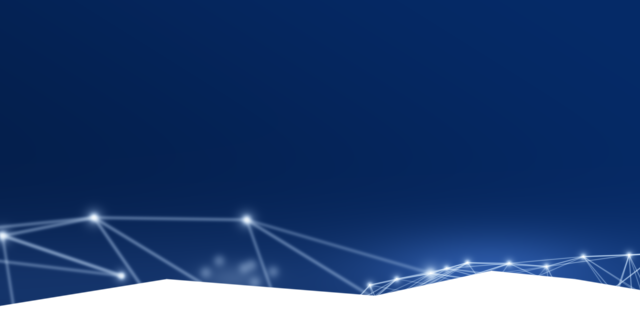
Reproduce this background procedurally as a Shadertoy shader.

```glsl
// A deep blue backdrop with a glowing network above a white, folded ridge.
// Soft segments and round glows form a wide, blurred web on the left;
// a loop with hashed end points weaves the finer, denser mesh on the right.

const vec3 WHITE = vec3(1.0);
const vec3 NAVY = vec3(0.015, 0.115, 0.285);
const vec3 ROYAL = vec3(0.020, 0.165, 0.405);
const vec3 HAZE = vec3(0.17, 0.23, 0.34);
const vec3 LIGHT = vec3(0.66, 0.76, 0.94);

// Wide web: the first four points carry visible nodes.
const vec2 WEB[12] = vec2[12](
    vec2(0.294, 0.320), vec2(0.771, 0.313), vec2(0.008, 0.263),
    vec2(0.380, 0.138), vec2(1.346, 0.146), vec2(-0.05, 0.285),
    vec2(-0.05, 0.190), vec2(0.042, 0.044), vec2(0.443, 0.105),
    vec2(0.625, 0.118), vec2(0.850, 0.090), vec2(1.150, 0.080));
const ivec2 LINKS[12] = ivec2[12](
    ivec2(5, 0), ivec2(0, 1), ivec2(2, 0), ivec2(2, 3),
    ivec2(5, 3), ivec2(6, 3), ivec2(2, 7), ivec2(0, 8),
    ivec2(0, 9), ivec2(1, 10), ivec2(1, 4), ivec2(1, 11));

// Upper nodes of the dense mesh.
const vec2 MESH[10] = vec2[10](
    vec2(1.156, 0.109), vec2(1.240, 0.128), vec2(1.346, 0.146),
    vec2(1.396, 0.161), vec2(1.461, 0.179), vec2(1.591, 0.177),
    vec2(1.708, 0.167), vec2(1.823, 0.198), vec2(1.966, 0.203),
    vec2(2.060, 0.208));

// Out-of-focus lights.
const vec2 BOKEH[6] = vec2[6](
    vec2(0.685, 0.185), vec2(0.763, 0.162), vec2(0.786, 0.172),
    vec2(0.854, 0.151), vec2(0.643, 0.148), vec2(0.797, 0.117));

float hash(float n) {
    return fract(sin(n * 12.9898) * 43758.5453);
}

float segmentDistance(vec2 p, vec2 a, vec2 b) {
    vec2 along = b - a;
    float t = clamp(dot(p - a, along) / dot(along, along), 0.0, 1.0);
    return length(p - a - along * t);
}

float bell(float d, float width) {
    return exp(-d * d / (width * width));
}

float softLine(vec2 p, vec2 a, vec2 b, float width) {
    return bell(segmentDistance(p, a, b), width);
}

// A bright core inside a wider halo.
float node(vec2 p, vec2 center, float radius) {
    float d = length(p - center);
    return 1.3 * bell(d, radius) + 0.35 * bell(d, 2.2 * radius);
}

float slope(float x, vec2 a, vec2 b) {
    return mix(a.y, b.y, (x - a.x) / (b.x - a.x));
}

float ridgeHeight(float x) {
    vec2 peak = vec2(0.521, 0.128);
    vec2 valley = vec2(1.172, 0.076);
    vec2 summit = vec2(1.536, 0.154);
    vec2 shoulder = vec2(1.797, 0.128);
    if (x < peak.x) return slope(x, vec2(0.0, 0.044), peak);
    if (x < valley.x) return slope(x, peak, valley);
    if (x < summit.x) return slope(x, valley, summit);
    if (x < shoulder.x) return slope(x, summit, shoulder);
    return slope(x, shoulder, vec2(2.0, 0.094));
}

vec3 backdrop(vec2 p) {
    float toCorner = smoothstep(0.1, 2.7, p.x * 0.75 + p.y * 1.2);
    vec3 color = mix(NAVY, ROYAL, toCorner);
    color += HAZE * 0.38 * bell(p.y - 0.08, 0.22);
    return color + HAZE * 0.6 * bell(length((p - vec2(1.52, 0.16)) * vec2(0.32, 1.0)), 0.11);
}

float wideWeb(vec2 p) {
    float glow = 0.0;
    for (int i = 0; i < 12; i++) {
        vec2 a = WEB[LINKS[i].x], b = WEB[LINKS[i].y];
        float strength = mix(0.24, 0.40, hash(float(i) + 3.0));
        glow += strength * softLine(p, a, b, 0.0065);
    }
    for (int i = 0; i < 4; i++) glow += node(p, WEB[i], i == 3 ? 0.010 : 0.013);
    return glow;
}

float denseMesh(vec2 p, float pixel) {
    float glow = 0.0, width = max(0.0024, 0.65 * pixel);
    for (int i = 0; i < 10; i++) {
        vec2 top = MESH[i];
        glow += node(p, top, i == 2 ? 0.014 : 0.0075);
        glow += 0.50 * softLine(p, top, MESH[min(i + 1, 9)] + 0.0001, width);
        glow += 0.35 * softLine(p, top, MESH[min(i + 2, 9)] + 0.0001, width);
        for (int j = 0; j < 5; j++) {
            float seed = float(i * 5 + j);
            float x = max(1.12, top.x + 0.40 * (hash(seed + 1.0) - 0.5));
            vec2 foot = vec2(x, ridgeHeight(x) - 0.01);
            glow += mix(0.18, 0.42, hash(seed + 70.0)) * softLine(p, top, foot, width);
        }
    }
    return glow;
}

float blurredLights(vec2 p) {
    float glow = 0.22 * bell(length((p - vec2(0.73, 0.13)) * vec2(0.45, 1.0)), 0.045);
    for (int i = 0; i < 6; i++) glow += 0.30 * bell(length(p - BOKEH[i]), 0.018);
    return glow;
}

void mainImage(out vec4 fragColor, in vec2 fragCoord) {
    float pixel = 1.0 / iResolution.y;
    vec2 p = fragCoord * pixel;
    float glow = wideWeb(p) + denseMesh(p, pixel) + blurredLights(p);
    vec3 color = backdrop(p);
    color += (WHITE - color) * (1.0 - exp(-1.1 * glow * LIGHT * 1.2));
    float ridge = smoothstep(-pixel, pixel, ridgeHeight(p.x) - p.y);
    fragColor = vec4(mix(color, WHITE, ridge), 1.0);
}
```
